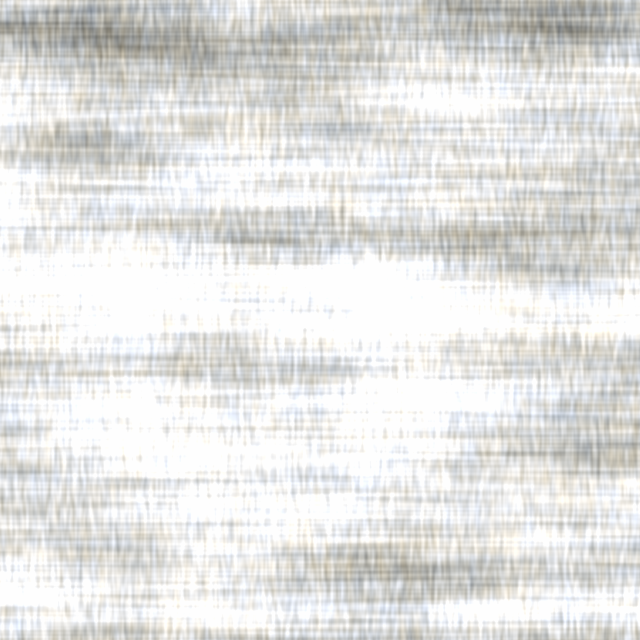
This texture is drawn by a Shadertoy shader. Its source:

```glsl
// Pale brushed weave: soft grey horizontal bands fade into overexposed white.
// Stretched gradient noise makes the bands, fine threads and short upright fibres;
// the summed tone is clipped at white and lightly tinted warm and blue.

const float TAU = 6.28318;
const vec3 WARM_TO_BLUE = vec3(0.7, 0.15, -0.85);
const vec3 SHADOW_CAST = vec3(0.0, 0.0, -0.02);

float hash(vec2 p) {
    vec3 q = fract(p.xyx * 0.1031);
    q += dot(q, q.yzx + 33.33);
    return fract((q.x + q.y) * q.z);
}

vec2 gradient(vec2 cell) {
    float angle = TAU * hash(cell);
    return vec2(cos(angle), sin(angle));
}

// Gradient noise, roughly -0.7 to 0.7
float gradientNoise(vec2 p) {
    vec2 cell = floor(p);
    vec2 f = p - cell;
    vec2 w = f * f * f * (f * (f * 6.0 - 15.0) + 10.0);
    vec2 e = vec2(1.0, 0.0);
    float low = mix(dot(gradient(cell), f),
                    dot(gradient(cell + e.xy), f - e.xy), w.x);
    float high = mix(dot(gradient(cell + e.yx), f - e.yx),
                     dot(gradient(cell + e.xx), f - e.xx), w.x);
    return mix(low, high, w.y);
}

// Noise with separate counts of cells across and up the canvas
float streaks(vec2 uv, vec2 cells, float seed) {
    return gradientNoise(uv * cells + seed * vec2(17.37, 31.71));
}

// Broad light and dark, heaviest near the top edge
float bandTone(vec2 uv) {
    float depth = 1.0 - uv.y;
    float tone = 0.955 - 0.13 * (1.0 - smoothstep(0.1, 0.4, depth));
    tone -= 0.06 * smoothstep(0.72, 0.95, depth);
    float drift = depth - 0.05 + 0.025 * streaks(uv, vec2(1.5, 3.0), 1.0);
    tone -= 0.055 * cos(TAU * drift / 0.165);
    tone -= 0.025 * cos(TAU * drift / 0.33);
    tone += 0.26 * streaks(uv, vec2(3.0, 5.0), 2.0);
    tone += 0.20 * streaks(uv, vec2(1.6, 15.0), 3.0);
    return tone + 0.08 * streaks(uv, vec2(14.0, 3.0), 4.0);
}

// Long thin horizontal threads in three widths
float threadTone(vec2 uv) {
    float tone = 0.0;
    float rows = 45.0;
    for (int i = 0; i < 3; i++) {
        tone += 0.105 * streaks(uv, vec2(5.0, rows), 5.0 + float(i));
        rows *= 1.9;
    }
    return tone;
}

// Short upright fibres, coarse and fine
float fibreTone(vec2 uv) {
    return 0.14 * streaks(uv, vec2(120.0, 24.0), 9.0)
         + 0.10 * streaks(uv, vec2(190.0, 38.0), 10.0);
}

// Small colour shifts along fibres, threads and soft patches
float tintAmount(vec2 uv) {
    return 0.055 * streaks(uv, vec2(85.0, 16.0), 11.0)
         + 0.045 * streaks(uv, vec2(4.0, 60.0), 12.0)
         + 0.040 * streaks(uv, vec2(12.0, 9.0), 13.0);
}

void mainImage(out vec4 fragColor, in vec2 fragCoord) {
    vec2 uv = fragCoord / iResolution.xy;

    // Fibres pull the band edges up and down into a fringe
    float fringe = 0.025 * streaks(uv, vec2(130.0, 20.0), 8.0);
    float tone = bandTone(uv + vec2(0.0, fringe));
    tone += threadTone(uv) + fibreTone(uv);

    vec3 colour = vec3(tone) + WARM_TO_BLUE * tintAmount(uv);
    colour += SHADOW_CAST * (1.0 - smoothstep(0.75, 0.95, tone));
    fragColor = vec4(clamp(colour, 0.0, 0.997), 1.0);
}
```
